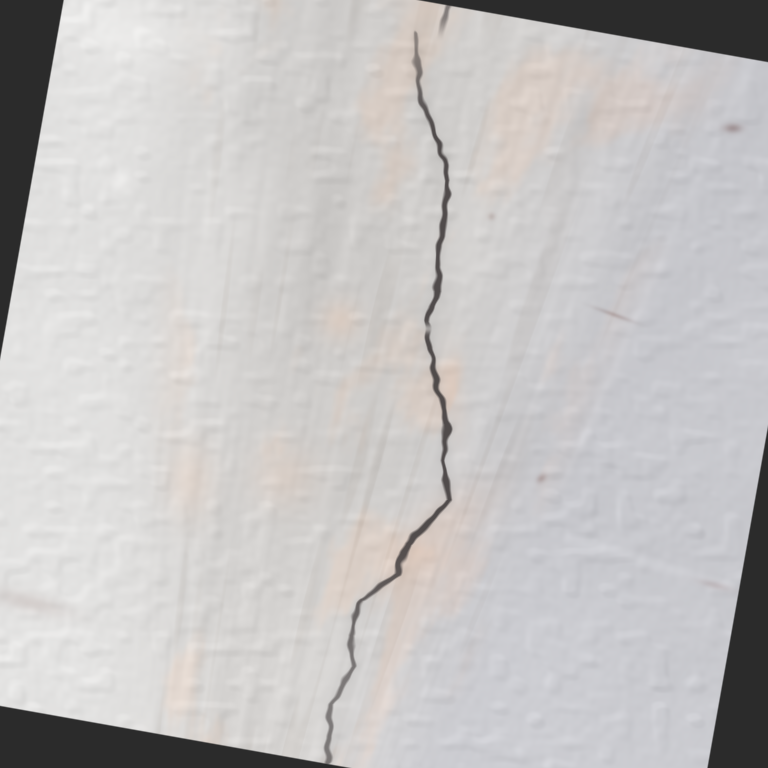
Reproduce this texture procedurally as a Shadertoy shader.

```glsl
const float TILT = 0.1755;
const float HALF_SIZE = 0.5;
const vec3 BACKDROP = vec3(0.168);
const vec3 PLASTER_LEFT = vec3(0.882, 0.88, 0.876);
const vec3 PLASTER_MID = vec3(0.822, 0.814, 0.806);
const vec3 PLASTER_RIGHT = vec3(0.782, 0.784, 0.803);
const vec3 CRACK_COLOR = vec3(0.29, 0.27, 0.27);
const vec3 PEACH = vec3(0.035, -0.01, -0.04);
const vec3 RUST = vec3(-0.14, -0.19, -0.2);
const float CRACK_WIDTH = 0.0027;
const float STREAK_DEPTH = 0.05;
const float BUMP_DEPTH = 0.06;
const int CRACK_COUNT = 22;
const vec2 CRACK[CRACK_COUNT] = vec2[CRACK_COUNT](
    vec2(.541, .957), vec2(.543, .915), vec2(.549, .873), vec2(.564, .831),
    vec2(.577, .792), vec2(.583, .763), vec2(.577, .715), vec2(.573, .674),
    vec2(.569, .622), vec2(.556, .581), vec2(.559, .551), vec2(.569, .499),
    vec2(.583, .447), vec2(.575, .400), vec2(.585, .349), vec2(.529, .293),
    vec2(.517, .251), vec2(.471, .219), vec2(.456, .173), vec2(.460, .134),
    vec2(.430, .085), vec2(.427, .010));

float hash(vec2 p) {
    vec3 q = fract(p.xyx * vec3(0.1031, 0.103, 0.0973));
    q += dot(q, q.yzx + 33.33);
    return fract((q.x + q.y) * q.z);
}

float noise(vec2 p) {
    vec2 i = floor(p), f = fract(p);
    f = f * f * (3.0 - 2.0 * f);
    return mix(mix(hash(i), hash(i + vec2(1, 0)), f.x),
               mix(hash(i + vec2(0, 1)), hash(i + vec2(1, 1)), f.x), f.y);
}

float fbm(vec2 p) {
    float sum = 0.0, amp = 0.5;
    for (int i = 0; i < 4; i++) {
        sum += amp * noise(p);
        p = p * 2.03 + 17.1;
        amp *= 0.5;
    }
    return sum / 0.9375;
}

float segment(vec2 p, vec2 a, vec2 b) {
    vec2 d = b - a;
    return length(p - a - d * clamp(dot(p - a, d) / dot(d, d), 0.0, 1.0));
}

// Soft elliptical patch, rotated by an angle
float patchAt(vec2 p, vec2 center, vec2 radius, float angle) {
    p -= center;
    float c = cos(angle), s = sin(angle);
    p = vec2(c * p.x + s * p.y, c * p.y - s * p.x) / radius;
    return exp(-dot(p, p));
}

float relief(vec2 p) {
    return smoothstep(0.5, 0.9, noise(p * vec2(43.0, 65.0)))
         + 0.45 * noise(p * 110.0);
}

vec3 plaster(vec2 p) {
    // Fan coordinate: constant along each brushed streak
    float y = p.y - 0.5;
    float fan = (p.x + 0.06 * y) / (1.0 + 0.64 * y);
    float brushed = smoothstep(0.18, 0.27, fan) * (1.0 - smoothstep(0.7, 0.81, fan));

    // Broad light
    vec3 col = mix(PLASTER_LEFT, PLASTER_MID, smoothstep(0.08, 0.42, fan));
    col = mix(col, PLASTER_RIGHT, smoothstep(0.5, 0.83, fan));
    col += 0.03 * patchAt(p, vec2(0.5, 0.02), vec2(0.3, 0.22), 0.0);
    col += 0.04 * patchAt(p, vec2(0.17, 0.96), vec2(0.13, 0.04), -0.15);
    col -= 0.02 * patchAt(p, vec2(0.4, 0.7), vec2(0.16, 0.25), -0.15);
    col += 0.035 * (fbm(p * 7.0) - 0.5);

    // Brushed streaks
    float streak = 0.6 * noise(vec2(fan * 48.0, p.y * 3.0))
                 + 0.4 * noise(vec2(fan * 125.0 + 9.0, p.y * 7.0));
    col += STREAK_DEPTH * (streak - 0.5) * (0.15 + brushed);
    float groove = smoothstep(0.7, 0.9, noise(vec2(fan * 75.0 + 40.0, p.y * 5.0)));
    col -= vec3(0.022, 0.026, 0.03) * groove * brushed;
    col += 0.02 * exp(-pow((fan - 0.79) / 0.007, 2.0)) * smoothstep(0.3, 0.45, p.y);
    col += 0.025 * smoothstep(0.012, 0.0, segment(p, vec2(.74, .3), vec2(.95, .235)));

    // Embossed grain lit from the upper left
    float bump = relief(p + vec2(0.003, -0.004)) - relief(p - vec2(0.003, -0.004));
    col += BUMP_DEPTH * bump * (0.3 + 0.3 * noise(p * 9.0));
    col += 0.05 * patchAt(p, vec2(.156, .766), vec2(.015), 0.0);

    // Warm stains
    float warm = patchAt(p, vec2(.443, .583), vec2(.025), 0.0)
               + 0.8 * patchAt(p, vec2(.247, .375), vec2(.03, .05), 0.0)
               + 0.7 * patchAt(p, vec2(.37, .38), vec2(.04), 0.0)
               + patchAt(p, vec2(.575, .31), vec2(.075, .035), 0.7)
               + 0.6 * patchAt(p, vec2(.59, .49), vec2(.015, .06), 0.1);
    warm += 0.8 * brushed * smoothstep(0.5, 0.75, fbm(vec2(fan * 14.0, p.y * 8.0) + 3.0));
    col += PEACH * warm;
    float rust = patchAt(p, vec2(.954, .833), vec2(.012, .006), 0.0)
               + 0.4 * patchAt(p, vec2(.04, .215), vec2(.05, .012), -0.25)
               + 0.6 * patchAt(p, vec2(.80, .59), vec2(.025, .003), -0.35)
               + 0.5 * patchAt(p, vec2(.931, .238), vec2(.022, .005), -0.25)
               + 0.7 * patchAt(p, vec2(.705, .377), vec2(.007, .005), 0.6)
               + 0.5 * patchAt(p, vec2(.64, .718), vec2(.005), 0.0);
    return col + RUST * rust;
}

void mainImage(out vec4 fragColor, in vec2 fragCoord) {
    vec2 p = fragCoord / iResolution.xy;
    float aa = 1.0 / iResolution.y;
    vec3 col = plaster(p);

    // Crack with a ragged path and uneven width
    vec2 q = p + 0.007 * (vec2(noise(p * 75.0), noise(p * 75.0 + 31.0)) - 0.5);
    float d = 1.0;
    for (int i = 0; i < CRACK_COUNT - 1; i++) d = min(d, segment(q, CRACK[i], CRACK[i + 1]));
    float width = CRACK_WIDTH * mix(0.65, 1.3, noise(vec2(p.y * 45.0, 2.0)));
    float ink = 1.0 - smoothstep(width - aa, width + 0.0015 + aa, d);
    ink *= mix(0.6, 0.95, smoothstep(0.1, 0.32, p.y)) * (1.0 - 0.5 * smoothstep(0.82, 0.96, p.y));
    ink *= 1.0 - 0.75 * exp(-pow((p.y - 0.572) / 0.006, 2.0));
    float branch = segment(q, vec2(.586, .995), vec2(.571, .943));
    ink = max(ink, 0.6 * smoothstep(0.945, 0.98, p.y) * smoothstep(0.006, 0.001, branch));
    col -= 0.07 * exp(-d / 0.006);
    col = mix(col, CRACK_COLOR, ink);

    // Tilted square slab
    float c = cos(TILT), s = sin(TILT);
    vec2 r = p - 0.5;
    r = abs(vec2(c * r.x - s * r.y - 0.002, s * r.x + c * r.y));
    float edge = max(r.x, r.y) - HALF_SIZE;
    col = mix(col, BACKDROP, smoothstep(-aa, aa, edge));
    fragColor = vec4(clamp(col, 0.0, 1.0), 1.0);
}
```
